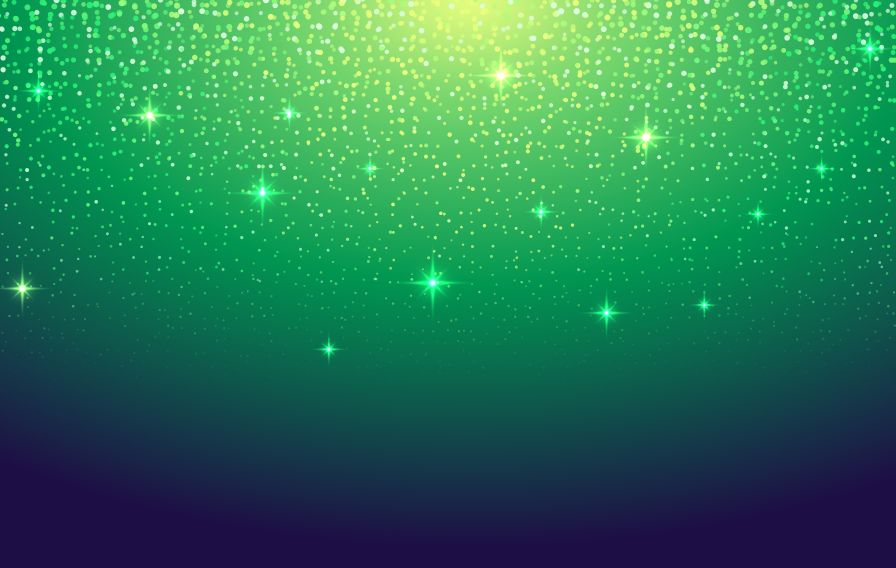
This background is drawn by a Shadertoy shader. Its source:

```glsl
// Green festive backdrop: an elliptical glow from the top edge fades to indigo,
// under a shower of jittered-grid glitter that shrinks as it falls,
// with eight-rayed sparkles added on top. Lengths are in canvas heights.

#define GLOW_CENTER vec2(0.525, 1.0)
#define GLOW_STRETCH 1.6
#define DOT_CELL 0.0205
#define DOT_TOP_RADIUS 0.0050
#define DOT_LOW_RADIUS 0.0011
#define DOT_REACH 0.72
#define STAR_COUNT 16
#define WARM_STARS 4
#define STAR_GAIN 0.85

const vec3 LEMON  = vec3(0.92, 1.00, 0.50);
const vec3 LIME   = vec3(0.42, 0.82, 0.42);
const vec3 GREEN  = vec3(0.00, 0.59, 0.32);
const vec3 INDIGO = vec3(0.115, 0.06, 0.27);
const vec3 MINT   = vec3(0.16, 0.95, 0.47);
const vec3 PALE   = vec3(0.87, 1.00, 0.89);

// x, y as fractions of the canvas; z is the ray length. Warm stars come first.
const vec3 STARS[STAR_COUNT] = vec3[STAR_COUNT](
    vec3(0.559, 0.867, 0.065), vec3(0.721, 0.758, 0.068),
    vec3(0.025, 0.492, 0.060), vec3(0.167, 0.797, 0.062),
    vec3(0.483, 0.502, 0.080), vec3(0.293, 0.660, 0.070),
    vec3(0.043, 0.840, 0.045), vec3(0.323, 0.801, 0.035),
    vec3(0.413, 0.703, 0.030), vec3(0.604, 0.627, 0.037),
    vec3(0.677, 0.449, 0.055), vec3(0.786, 0.463, 0.033),
    vec3(0.846, 0.623, 0.030), vec3(0.917, 0.703, 0.030),
    vec3(0.971, 0.914, 0.050), vec3(0.367, 0.385, 0.037));

vec3 hash3(vec2 p) {
    vec3 q = fract(p.xyx * vec3(0.1031, 0.1030, 0.0973));
    q += dot(q, q.yxz + 33.33);
    return fract((q.xxy + q.yzz) * q.zyx);
}

vec3 backdrop(float r) {
    vec3 c = mix(LEMON, LIME, smoothstep(-0.04, 0.23, r));
    c = mix(c, GREEN, clamp((r - 0.20) / 0.30, 0.0, 1.0));
    return mix(c, INDIGO, clamp((r - 0.50) / 0.46, 0.0, 1.0));
}

// One layer of glitter; keep is the share of filled cells at the top and bottom
vec3 glitter(vec3 color, vec2 p, float aspect, float seed, vec2 keep) {
    float pixel = 1.0 / iResolution.y;
    vec2 home = floor(p / DOT_CELL);
    for (int j = -1; j <= 1; j++)
    for (int i = -1; i <= 1; i++) {
        vec2 cell = home + vec2(i, j);
        vec3 rnd = hash3(cell + seed);
        vec3 kind = hash3(cell.yx + seed + 71.0);
        vec2 center = (cell + 0.5 + 0.72 * (rnd.xy - 0.5)) * DOT_CELL;
        float fall = clamp((1.0 - center.y) / DOT_REACH, 0.0, 1.0);

        float radius = mix(DOT_TOP_RADIUS, DOT_LOW_RADIUS, pow(fall, 0.8));
        radius *= mix(0.7, 1.15, rnd.z);
        float cover = clamp((radius - length(p - center)) / pixel + 0.5, 0.0, 1.0);
        cover *= 1.0 - smoothstep(0.45, 1.0, fall);
        cover *= step(kind.x, mix(keep.x, keep.y, smoothstep(0.0, 0.55, fall)));

        // Yellow gathers near the glow, mint at the sides and below
        float side = abs(center.x / aspect - GLOW_CENTER.x);
        float warmth = 1.0 - smoothstep(0.12, 0.55, side + 0.28 * fall);
        vec3 tint = mix(MINT, LEMON, clamp(warmth + 0.7 * (kind.y - 0.5), 0.0, 1.0));
        tint = mix(tint, PALE, step(0.76, kind.z) * (1.0 - 0.6 * fall));
        color = mix(color, tint, cover * mix(0.65, 0.95, rnd.z));
    }
    return color;
}

// A thin tapering ray along the x axis, mirrored about the origin
float ray(vec2 p, float len) {
    float taper = max(1.0 - abs(p.x) / len, 0.0);
    float width = len * 0.035 * taper + 0.0008;
    return taper * taper * exp(-p.y * p.y / (width * width));
}

vec3 sparkle(vec2 p, float size, vec3 tint) {
    vec2 diagonal = vec2(p.x + p.y, p.y - p.x) * 0.70711;
    float rays = ray(p, size) + ray(p.yx, size)
               + 0.75 * (ray(diagonal, size * 0.6) + ray(diagonal.yx, size * 0.6));
    float d = length(p) / size;
    float halo = 0.45 * exp(-d * d * 14.0);
    float core = exp(-d * d * 230.0);
    return STAR_GAIN * (tint * (rays + halo) + PALE * core);
}

void mainImage(out vec4 fragColor, in vec2 fragCoord) {
    float aspect = iResolution.x / iResolution.y;
    vec2 p = fragCoord / iResolution.y;
    vec2 scale = vec2(aspect, 1.0);

    // Glow
    vec2 fromGlow = p - GLOW_CENTER * scale;
    vec3 color = backdrop(length(fromGlow / vec2(GLOW_STRETCH, 1.0)));

    // Glitter: an even layer, then one that thickens the top
    color = glitter(color, p, aspect, 17.0, vec2(0.98, 0.75));
    color = glitter(color, p, aspect, 243.0, vec2(0.85, 0.08));

    // Sparkles
    for (int i = 0; i < STAR_COUNT; i++) {
        vec3 star = STARS[i];
        vec3 tint = i < WARM_STARS ? vec3(0.65, 0.90, 0.30) : vec3(0.15, 0.90, 0.35);
        color += sparkle(p - star.xy * scale, star.z, tint);
    }
    fragColor = vec4(min(color, 1.0), 1.0);
}
```
